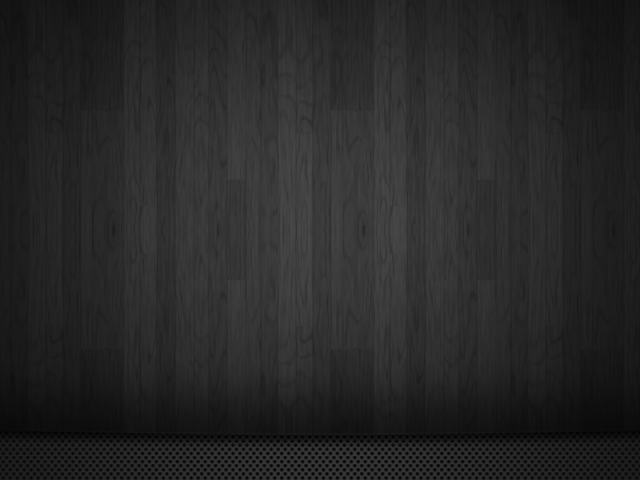
A Shadertoy shader for this background:

```glsl
// Dark wooden planks under a soft central light, above a perforated metal strip.
// Planks repeat sideways and mirror about a horizontal axis; thin arched grain
// lines are bent by gradient noise, and a staggered lattice of discs draws the holes.

// Lengths are fractions of the canvas height; x is measured from the centre.
const float PERIOD = 0.521;
const float ORIGIN = -0.498;
const float MIRROR_Y = 0.521;
const int PLANKS = 14;
const float LEFT_EDGE[14] = float[14](0.0, 0.024, 0.089, 0.123, 0.158, 0.196, 0.236,
    0.266, 0.304, 0.344, 0.375, 0.410, 0.448, 0.483);
const float INNER_TONE[14] = float[14](0.98, 0.93, 1.08, 1.14, 0.88, 1.03, 1.02,
    0.93, 0.88, 0.98, 0.93, 1.08, 1.08, 0.90);
const float OUTER_TONE[14] = float[14](0.80, 0.84, 1.08, 1.07, 0.88, 1.03, 1.04,
    0.93, 1.05, 0.98, 0.93, 1.08, 1.00, 0.90);
// Height of each plank's end joint above and below the mirror axis.
const float JOINT[14] = float[14](0.25, 0.25, 2.0, 0.05, 2.0, 2.0, 0.104,
    2.0, 0.104, 2.0, 2.0, 2.0, 0.201, 2.0);
const vec2 KNOT_X = vec2(0.068, 0.286);
const float TONE_CONTRAST = 0.75;

const vec2 LIGHT_CENTRE = vec2(0.0, 0.56);
const vec2 LIGHT_FALLOFF = vec2(2.1, 2.9);
const float LIGHT_GAIN = 0.222;
const float AMBIENT = 0.024;
const float GRAIN = 0.15;
const float FIBRE = 0.13;
const float SEAM = 0.10;

const float STRIP_TOP = 0.0955;
const float STRIP_CURVE = 0.022;
const vec2 HOLE_PITCH = vec2(0.0145, 0.0085);
const float HOLE_RADIUS = 0.0038;

vec2 gradientAt(vec2 cell) {
    vec3 h = fract(cell.xyx * vec3(0.1031, 0.1030, 0.0973));
    h += dot(h, h.yzx + 33.33);
    float angle = 6.2832 * fract((h.x + h.y) * h.z);
    return vec2(cos(angle), sin(angle));
}

float gradientNoise(vec2 p) {
    vec2 i = floor(p), f = fract(p);
    vec2 w = f * f * f * (f * (f * 6.0 - 15.0) + 10.0);
    vec2 e = vec2(1.0, 0.0);
    float low = mix(dot(gradientAt(i), f), dot(gradientAt(i + e), f - e), w.x);
    float high = mix(dot(gradientAt(i + e.yx), f - e.yx),
                     dot(gradientAt(i + 1.0), f - 1.0), w.x);
    return mix(low, high, w.y);
}

// Elongated knot: x is its ring field, y its reach, z its dark core.
vec3 knot(float u, float d, float centre) {
    float r = length(vec2((u - centre) * 70.0, d * 18.0));
    return vec3(r * 1.7, exp(-0.4 * r * r), exp(-8.0 * r * r));
}

float woodTone(vec2 p, float px) {
    float u = mod(p.x - ORIGIN, PERIOD);
    float d = abs(p.y - MIRROR_Y);

    // Plank tones, side seams and end joints
    float tone = OUTER_TONE[PLANKS - 1];
    float seam = PERIOD - u;
    float joint = 1.0;
    float seed = 0.0;
    float across = 0.0;
    for (int i = 0; i < PLANKS; i++) {
        float offset = u - LEFT_EDGE[i];
        float outside = smoothstep(-px, px, d - JOINT[i]);
        float plank = mix(INNER_TONE[i], OUTER_TONE[i], outside);
        tone = mix(tone, plank, smoothstep(-px, px, offset));
        seam = min(seam, abs(offset));
        if (offset >= 0.0) {
            across = offset - 0.018;
            joint = abs(d - JOINT[i]);
            seed = float(i) * 7.31 + step(JOINT[i], d) * 131.0;
        }
    }
    tone = mix(1.0, tone, TONE_CONTRAST);
    float gap = max(smoothstep(1.5 * px, 0.0, seam), 0.3 * smoothstep(1.5 * px, 0.0, joint));

    // Thin arched grain lines; planks differ in how steeply the arches rise
    float rise = mix(0.05, 0.16, fract(seed * 0.37));
    float field = 75.0 * length(vec2(across, rise * d));
    field += 2.6 * gradientNoise(vec2(u * 24.0 + seed, d * 5.0 + seed));
    field += 0.5 * gradientNoise(vec2(u * 45.0, d * 17.0 + seed));
    vec3 a = knot(u, d, KNOT_X.x), b = knot(u, d, KNOT_X.y);
    field = mix(mix(field, a.x, a.y), b.x, b.y);
    float rings = smoothstep(0.45, 1.0, sin(6.2832 * field));

    // Fine broken fibres and dark knot cores
    float fibre = gradientNoise(vec2(u * 190.0, d * 14.0 + seed));
    fibre += 0.6 * gradientNoise(vec2(u * 160.0, d * 45.0 + seed));
    float fade = 0.65 + 0.9 * gradientNoise(vec2(u * 30.0, d * 9.0 + 2.0 * seed));
    float grain = 0.03 - GRAIN * rings * fade + FIBRE * fibre - 0.16 * (a.z + b.z);
    return tone * (1.0 + grain) * (1.0 - SEAM * gap);
}

float stripShade(vec2 p, float depth, float px) {
    vec2 q = p / HOLE_PITCH;
    q.x += 0.5 * mod(floor(q.y), 2.0);
    vec2 cell = (fract(q) - 0.5) * HOLE_PITCH;
    float hole = smoothstep(px, -px, length(cell) - HOLE_RADIUS);
    float rim = smoothstep(px, -px, length(cell + vec2(0.0, 0.0015)) - HOLE_RADIUS);
    float metal = 0.07 + 0.14 * exp(-2.6 * p.x * p.x);
    float shade = mix(metal * (1.0 + 0.2 * rim), 0.045, hole);
    return shade * mix(0.3, 1.0, smoothstep(0.0, 0.032, depth));
}

void mainImage(out vec4 fragColor, in vec2 fragCoord) {
    float px = 1.0 / iResolution.y;
    vec2 p = (fragCoord - vec2(0.5 * iResolution.x, 0.0)) * px;

    // Wood under the central glow, fading toward the strip
    vec2 fromLight = p - LIGHT_CENTRE;
    float light = AMBIENT + LIGHT_GAIN * exp(-dot(LIGHT_FALLOFF, fromLight * fromLight));
    light *= mix(0.55, 1.0, smoothstep(0.08, 0.25, p.y));
    float shade = light * woodTone(p, px);

    // Metal strip with a gently bowed, faintly lit lip
    float depth = STRIP_TOP + STRIP_CURVE * p.x * p.x - p.y;
    shade = mix(shade, stripShade(p, depth, px), smoothstep(-px, px, depth));
    shade += 0.035 * exp(-3.0 * p.x * p.x) * smoothstep(1.5 * px, 0.0, abs(depth));
    fragColor = vec4(vec3(shade), 1.0);
}
```
